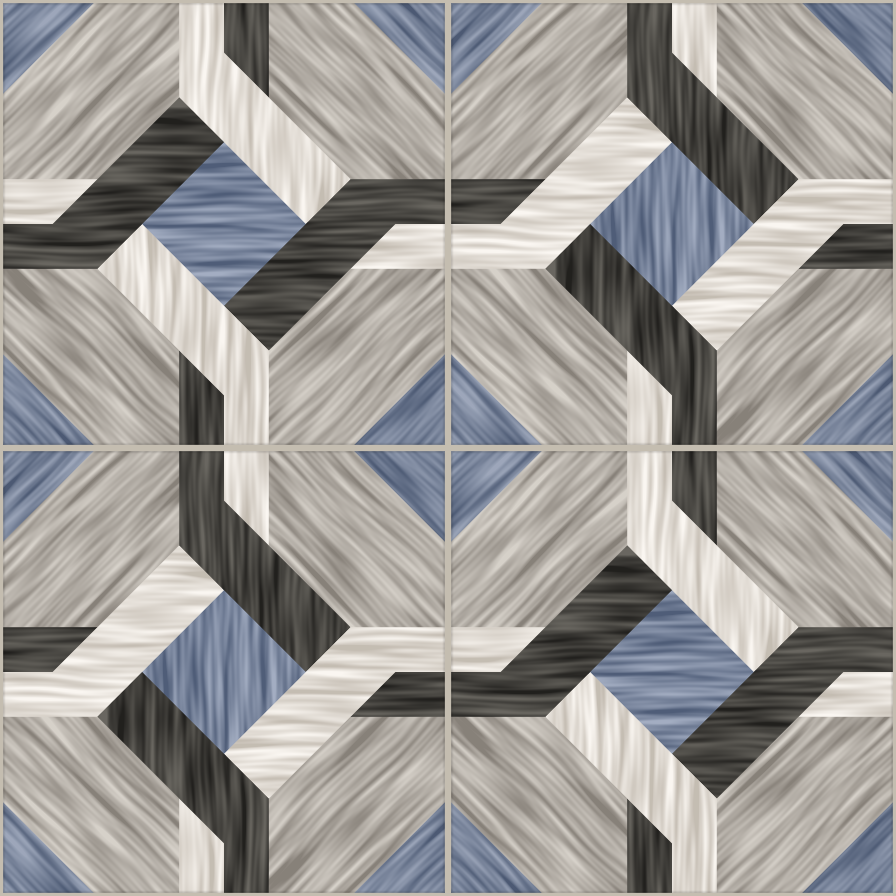
A WebGL 2 fragment shader for this pattern:

```glsl
#version 300 es
precision highp float;
// Two by two wood-inlay tiles: bent light and dark planks weave a pinwheel
// around a blue square, with grey boards and blue corners behind. Planks are
// distance fields in four turned frames; stretched gradient noise is the grain.
uniform vec2 u_resolution;
out vec4 fragColor;

// Lengths are fractions of one tile.
const float TILES = 2.0;          // even, so the turned tiles wrap
const float PLANK = 0.1;          // width of a straight plank
const float INNER = 0.1825;       // |x|+|y| reach of the central square
const float OUTER = 0.3825;       // outer side of the slanted planks
const float CORNER = 0.784;       // |x|+|y| where corner triangles begin
const float GROUT_HALF = 0.007;
const float DIAG = 0.70711;

const vec3 GREY_LOW = vec3(0.53, 0.505, 0.475);
const vec3 GREY_HIGH = vec3(0.84, 0.82, 0.79);
const vec3 BLUE_LOW = vec3(0.31, 0.365, 0.47);
const vec3 BLUE_HIGH = vec3(0.64, 0.68, 0.76);
const vec3 CREAM_LOW = vec3(0.77, 0.74, 0.70);
const vec3 CREAM_HIGH = vec3(0.98, 0.965, 0.945);
const vec3 DARK_LOW = vec3(0.13, 0.125, 0.115);
const vec3 DARK_HIGH = vec3(0.41, 0.40, 0.375);
const vec3 GROUT = vec3(0.77, 0.74, 0.69);

float hash(ivec2 cell) {
  uvec2 u = uvec2(cell) * uvec2(1597u, 3571u);
  uint n = (u.x ^ (u.y << 7)) * 74729u;
  n = (n ^ (n >> 15)) * 48271u;
  n = (n ^ (n >> 13)) * 69621u;
  return float((n >> 8) & 65535u) / 65536.0;
}

float slope(ivec2 cell, vec2 offset) {
  float angle = 6.28319 * hash(cell);
  return dot(vec2(cos(angle), sin(angle)), offset);
}

float gradientNoise(vec2 p) {
  ivec2 i = ivec2(floor(p));
  vec2 f = fract(p);
  vec2 w = f * f * f * (f * (f * 6.0 - 15.0) + 10.0);
  float low = mix(slope(i, f), slope(i + ivec2(1, 0), f - vec2(1, 0)), w.x);
  float high = mix(slope(i + ivec2(0, 1), f - vec2(0, 1)),
                   slope(i + ivec2(1, 1), f - vec2(1, 1)), w.x);
  return mix(low, high, w.y);
}

// Wood colour; uv.x runs across the fibres, uv.y along them.
vec3 wood(vec2 uv, float seed, vec3 low, vec3 high) {
  uv += seed * vec2(7.31, 3.17) + 5.0;
  uv.x += 0.012 * gradientNoise(uv * vec2(5.0, 4.0));
  float broad = gradientNoise(uv * vec2(13.0, 1.5));
  float fibre = gradientNoise(uv * vec2(46.0, 3.5));
  float pore = gradientNoise(uv * vec2(92.0, 7.0));
  float tone = 0.53 + 0.35 * broad + 0.55 * fibre + 0.65 * pore;
  tone -= 0.3 * smoothstep(0.2, 0.5, -fibre);
  return mix(low, high, clamp(tone, 0.0, 1.0));
}

float coverage(float dist, float pixel) {
  return clamp(0.5 - dist / pixel, 0.0, 1.0);
}

// Straight plank that bends into the slanted side of the pinwheel.
float bentPlank(vec2 q) {
  float across = (q.x - q.y) * DIAG;
  float along = (q.x + q.y) * DIAG;
  float start = max(INNER * DIAG - across, -PLANK - q.x);
  float limit = min(across - OUTER * DIAG, q.x);
  return max(start, max(along - INNER * DIAG, limit));
}

// Short plank beside it, cut off by the slanted side.
float stubPlank(vec2 q) {
  float sides = abs(q.x - 0.5 * PLANK) - 0.5 * PLANK;
  return max(sides, (OUTER - q.x + q.y) * DIAG);
}

void main() {
  vec2 st = gl_FragCoord.xy / u_resolution;
  st.y = 1.0 - st.y;
  float pixel = TILES / min(u_resolution.x, u_resolution.y);

  // Every other tile is turned by a quarter, which swaps light and dark.
  vec2 cell = floor(st * TILES);
  vec2 p = fract(st * TILES) - 0.5;
  float edge = 0.5 - max(abs(p.x), abs(p.y));
  if (mod(cell.x + cell.y, 2.0) > 0.5) p = vec2(-p.y, p.x);

  // Grey boards and blue corners, with grain parallel to the corner cut.
  vec2 a = abs(p);
  float reach = a.x + a.y;
  vec2 board = vec2(reach, a.x - a.y) * DIAG;
  float quadrant = step(0.0, p.x) + 2.0 * step(0.0, p.y);
  vec3 color = wood(board, quadrant, GREY_LOW, GREY_HIGH);
  vec3 corner = wood(board, quadrant + 4.0, BLUE_LOW, BLUE_HIGH);
  color = mix(color, corner * 0.96, coverage((CORNER - reach) * DIAG, pixel));

  // Central square, tucked slightly under the planks.
  vec3 centre = wood(p.yx, 9.0, BLUE_LOW, BLUE_HIGH);
  color = mix(color, centre, coverage((reach - INNER) * DIAG - 0.007, pixel));

  // Four pairs of planks, alternating cream and dark.
  vec2 q = p;
  for (int i = 0; i < 4; i++) {
    float seed = 10.0 + float(i);
    vec3 cream = wood(q, seed, CREAM_LOW, CREAM_HIGH);
    vec3 dark = wood(q, seed + 4.0, DARK_LOW, DARK_HIGH);
    bool even = i % 2 == 0;
    color = mix(color, even ? dark : cream, coverage(stubPlank(q), pixel));
    color = mix(color, even ? cream : dark, coverage(bentPlank(q), pixel));
    q = vec2(q.y, -q.x);
  }

  // Soft shade at the tile rim, then the grout.
  color *= 1.0 - 0.14 * smoothstep(0.014, GROUT_HALF, edge);
  color = mix(color, GROUT, coverage(edge - GROUT_HALF, pixel));
  fragColor = vec4(color, 1.0);
}
```
